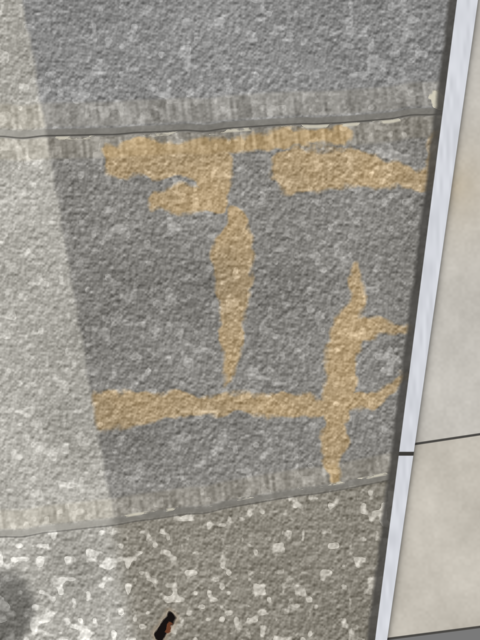
Reproduce this texture procedurally as a Shadertoy shader.

```glsl
#define GRAIN_FREQ 155.0
#define GRAIN_DEPTH 0.29
#define STAIN_WARP 0.032
#define STONE vec3(.515, .507, .49)
#define PALE_STONE vec3(.665, .655, .625)
#define SAND vec3(.685, .595, .455)
#define PANEL vec3(.775, .76, .73)
#define METAL vec3(.83, .84, .865)
#define SHADOW vec3(.235, .228, .215)

float hash(vec2 p) {
    vec3 q = fract(p.xyx * 0.1031);
    q += dot(q, q.yzx + 33.33);
    return fract((q.x + q.y) * q.z);
}

float noise(vec2 p) {
    vec2 i = floor(p), f = fract(p);
    f *= f * (3.0 - 2.0 * f);
    return mix(mix(hash(i), hash(i + vec2(1, 0)), f.x),
               mix(hash(i + vec2(0, 1)), hash(i + 1.0), f.x), f.y);
}

// Fractal noise centred on zero
float fbm(vec2 p) {
    float sum = -0.47, amp = 0.5;
    for (int i = 0; i < 4; i++, amp *= 0.5) {
        sum += amp * noise(p);
        p = mat2(1.6, 1.2, -1.2, 1.6) * p + 7.3;
    }
    return sum;
}

float cover(float d, float soft) { return 1.0 - smoothstep(-soft, soft, d); }
float band(float d, float r, float soft) { return cover(abs(d) - r, soft); }

// Capsule between two points, each with its radius in z
float taper(vec2 p, vec3 a, vec3 b) {
    vec2 axis = b.xy - a.xy, q = p - a.xy;
    float t = clamp(dot(q, axis) / dot(axis, axis), 0.0, 1.0);
    return length(q - axis * t) - mix(a.z, b.z, t);
}

float path(vec2 p, vec3 a, vec3 b, vec3 c, vec3 d) {
    return min(taper(p, a, b), min(taper(p, b, c), taper(p, c, d)));
}

float stainDistance(vec2 p) {
    // Ragged upper patch
    float d = path(p, vec3(.185, .75, .027), vec3(.33, .752, .034), vec3(.335, .69, .026), vec3(.25, .683, .016));
    d = min(d, path(p, vec3(.46, .73, .036), vec3(.54, .735, .03), vec3(.67, .72, .017), vec3(.682, .79, .004)));
    d = min(d, taper(p, vec3(.33, .775, .013), vec3(.54, .785, .014)));
    // Drip, bar and branch
    d = min(d, path(p, vec3(.368, .665, .013), vec3(.364, .6, .03), vec3(.36, .475, .016), vec3(.357, .4, .003)));
    d = min(d, path(p, vec3(.16, .357, .03), vec3(.26, .367, .02), vec3(.58, .372, .014), vec3(.63, .407, .007)));
    d = min(d, path(p, vec3(.56, .58, .005), vec3(.548, .495, .019), vec3(.525, .39, .026), vec3(.52, .255, .009)));
    return min(d, taper(p, vec3(.56, .483, .018), vec3(.637, .481, .007)));
}

float grainHeight(vec2 p) {
    float tooling = sin((p.x + 0.17 * p.y) * 550.0 + noise(p * 45.0) * 3.0);
    vec2 q = p * GRAIN_FREQ;
    return 0.65 * noise(q) + 0.35 * noise(q * 1.9 + 5.0) + 0.08 * tooling;
}

void mainImage(out vec4 fragColor, in vec2 fragCoord) {
    vec2 p = fragCoord / iResolution.xy * vec2(.75, 1);
    float px = 1.0 / iResolution.y, down = 1.0 - p.y;
    float mottle = fbm(p * 9.0), patches = fbm(p * 48.0), fine = noise(p * 210.0) - 0.5;

    // Layout: sloping joints, pale block at left, trim at right
    float wave = noise(vec2(p.x * 28.0, 1)) * 0.004 - 0.002;
    float upper = p.y - 0.789 - p.x * (0.02 + 0.05 * p.x) - wave;
    float lower = p.y - 0.165 - p.x * (0.1 + 0.085 * p.x) - wave;
    float trimLeft = p.x - 0.714 + 0.128 * down, trimRight = p.x - 0.747 + 0.142 * down;
    float below = cover(lower, 0.01), above = cover(-upper, 0.005);
    float dark = cover(0.036 + 0.173 * down - p.x - patches * 0.01, mix(0.005, 0.02, below));

    // Stone body and sandy stain
    vec3 stone = STONE + above * vec3(.015, .022, .035) + below * vec3(.015, .005, -.02);
    vec3 col = mix(PALE_STONE, stone, dark) + mottle * mix(0.2, 0.14, dark);
    vec2 warp = vec2(fbm(p * 32.0), fbm(p * 32.0 + 19.0));
    float stain = cover(stainDistance(p + warp * STAIN_WARP), 0.0045);
    stain *= dark * (1.0 - above) * (1.0 - below) * (0.9 + 0.4 * mottle);
    col = mix(col, SAND + mottle * 0.08, min(stain, 1.0));

    // Chiselled margins, hammered relief and pale flecks
    float margin = max(band(upper - 0.028, 0.019, 0.004), band(upper + 0.023, 0.017, 0.004));
    margin = max(margin, band(lower - 0.021, 0.015, 0.004));
    float strokes = noise(vec2(p.x + 0.12 * p.y, p.y * 0.115) * 210.0) - 0.5;
    col += margin * (vec3(.03, .022, .005) + strokes * 0.16);
    float relief = grainHeight(p) - grainHeight(p + vec2(-.0012, .0028));
    col += relief * GRAIN_DEPTH * (1.0 - 0.5 * margin) + fine * 0.09;
    float flecks = noise(p * 95.0 + 3.0) * 0.6 + patches * 0.55;
    col += smoothstep(0.4, 0.56, flecks) * mix(0.1, 0.24, below);

    // Mortar, cracks and chipped lips
    float mortar = max(band(upper, 0.0065, 0.002), band(lower, 0.005, 0.003));
    vec3 mortarCol = mix(vec3(.65, .64, .61), vec3(.49, .48, .455), dark);
    col = mix(col, mortarCol + patches * 0.12, mortar * 0.85);
    float crack = max(band(upper + 0.004, 0.0012, 0.0015), 0.6 * band(lower + 0.006, 0.0012, 0.0015));
    col = mix(col, SHADOW, crack * (0.56 + 0.45 * mottle));
    float lip = max(band(upper + 0.008, 0.0025, 0.002), band(lower - 0.005, 0.002, 0.002));
    lip *= smoothstep(0.01, 0.13, fbm(p * vec2(42, 75))) * dark * 0.85;
    float chip = length(p * vec2(1, .55) - vec2(.684, .466)) + patches * 0.025;
    col = mix(col, vec3(.82, .8, .73), max(lip, cover(chip - 0.008, 0.002)));

    // Worn hollow and rusty hole
    float hollow = length((p - vec2(.008, .052)) / vec2(.054, .07)) + mottle * 0.3;
    col *= 1.0 - 0.32 * cover(hollow - 0.85, 0.2);
    vec2 hole = p + warp * 0.018;
    float pit = taper(hole, vec3(.252, .01, .009), vec3(.268, .038, .005));
    float rust = taper(hole, vec3(.264, .016, .004), vec3(.267, .03, .002));
    col = mix(col, vec3(.66, .6, .52), band(pit, 0.005, 0.004) * 0.6);
    col = mix(col, vec3(.09, .075, .07), cover(pit, 0.002));
    col = mix(col, vec3(.42, .25, .17), cover(rust, 0.0015));

    // Recess, then metal trim
    float recess = cover(-trimLeft - 0.0125 - patches * 0.006, 0.0045);
    col = mix(col, SHADOW + 0.05 + 0.1 * patches, recess * 0.88);
    vec3 metal = METAL + noise(p * vec2(190, 38)) * 0.07 - 0.035;
    metal = mix(metal, SHADOW, band(p.y - 0.291, 0.003, px));
    col = mix(col, metal, cover(-trimLeft, px));

    // Smooth panels and their seams
    vec3 panel = PANEL + fbm(p * vec2(15, 10)) * 0.14 + fine * 0.025 + patches * 0.05;
    panel -= vec3(.03, .06, .11) * exp(-18.0 * length(p - 0.71));
    float seam = p.y - 0.209 - 0.15 * p.x, foot = p.y + 0.077 - 0.13 * p.x;
    panel = mix(panel - vec3(.015, .022, .035) * cover(seam, px), vec3(.48), cover(foot, px));
    panel = mix(panel, SHADOW + 0.05, band(min(abs(seam), abs(foot)), 0.0018, px));
    panel *= 1.0 - 0.38 * exp(-max(trimRight, 0.0) * 230.0);
    col = mix(col, panel, cover(-trimRight, px));
    fragColor = vec4(clamp(col, 0.0, 1.0), 1.0);
}
```
